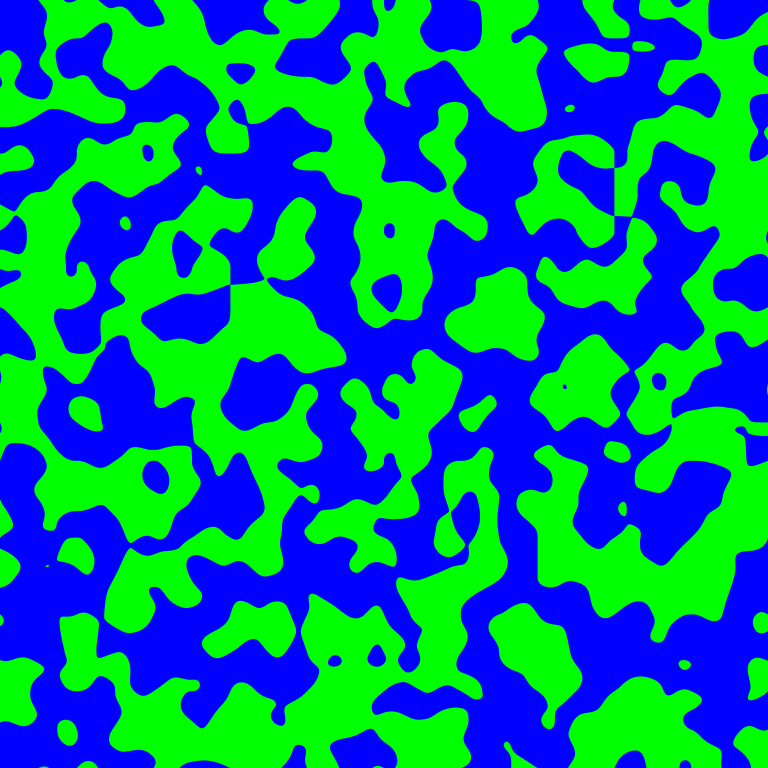
Give the GLSL for this texture, as a WebGL 1 fragment shader.

```glsl
precision highp float;
// Two-tone blobs: layered gradient noise cut at zero into green and blue patches.

uniform vec2 u_resolution;

#define CELLS 10.0         // coarse lattice cells across the canvas
#define DETAIL 1.1         // strength of the finer layer
#define THRESHOLD 0.0      // noise level of the outline
#define EDGE_WIDTH 1.0     // outline softness in pixel widths
#define SEED vec2(29.0, 61.0)
#define BLUE vec3(0.0, 0.0, 1.0)
#define GREEN vec3(0.0, 1.0, 0.0)

float hash(vec2 cell) {
  vec3 q = fract(cell.xyx * vec3(0.1031, 0.1030, 0.0973));
  q += dot(q, q.yzx + 33.33);
  return fract((q.x + q.y) * q.z);
}

// One of eight directions; axis directions are twice as likely as diagonals.
vec2 latticeGradient(vec2 cell) {
  float pick = floor(hash(cell) * 12.0);
  float side = mod(pick, 2.0) * 2.0 - 1.0;
  float flip = mod(floor(pick * 0.5), 2.0) * 2.0 - 1.0;
  if (pick < 4.0) return vec2(side, flip);
  return pick < 8.0 ? vec2(side, 0.0) : vec2(0.0, side);
}

float cornerValue(vec2 cell, vec2 local, vec2 corner) {
  return dot(latticeGradient(cell + corner), local - corner);
}

float gradientNoise(vec2 p, vec2 seed) {
  vec2 cell = floor(p);
  vec2 local = p - cell;
  vec2 fade = local * local * local * (local * (local * 6.0 - 15.0) + 10.0);
  cell += seed;
  float bottom = mix(cornerValue(cell, local, vec2(0.0, 0.0)),
                     cornerValue(cell, local, vec2(1.0, 0.0)), fade.x);
  float top = mix(cornerValue(cell, local, vec2(0.0, 1.0)),
                  cornerValue(cell, local, vec2(1.0, 1.0)), fade.x);
  return mix(bottom, top, fade.y);
}

// Coarse patches plus a layer of twice the frequency.
float field(vec2 p) {
  return gradientNoise(p * CELLS, SEED)
       + DETAIL * gradientNoise(p * CELLS * 2.0, SEED * 3.0) - THRESHOLD;
}

void main() {
  float pixel = 1.0 / min(u_resolution.x, u_resolution.y);
  vec2 p = gl_FragCoord.xy * pixel;

  // Change of the field over one pixel turns its value into a distance.
  float value = field(p);
  vec2 slope = vec2(field(p + vec2(pixel, 0.0)),
                    field(p + vec2(0.0, pixel))) - value;
  float edgeDistance = value / max(length(slope), 0.0001);

  float coverage = clamp(edgeDistance / EDGE_WIDTH + 0.5, 0.0, 1.0);
  gl_FragColor = vec4(mix(BLUE, GREEN, coverage), 1.0);
}
```
